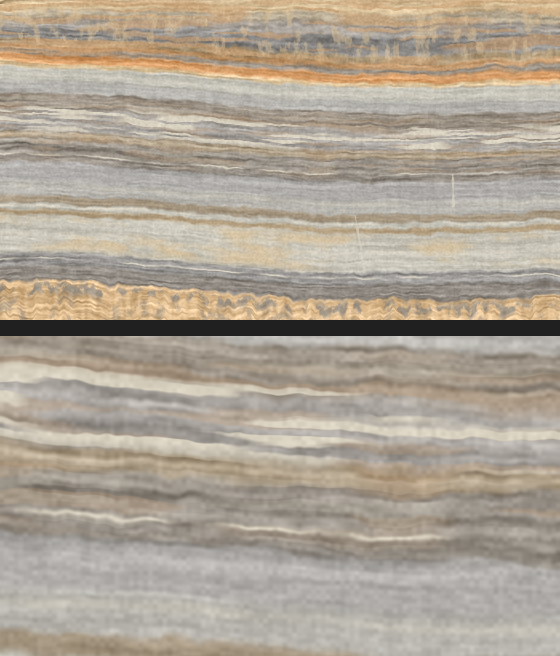
Top: the whole. Bottom: its middle third, enlarged.
Give the GLSL for this texture, as a WebGL 1 fragment shader.

```glsl
precision highp float;
uniform vec2 u_resolution;

const vec3 SLATE = vec3(0.53, 0.52, 0.51);
const vec3 TAUPE = vec3(0.60, 0.56, 0.51);
const vec3 LAVENDER = vec3(0.69, 0.68, 0.67);
const vec3 PEARL = vec3(0.76, 0.75, 0.71);
const vec3 CREAM = vec3(0.86, 0.83, 0.76);
const vec3 HONEY = vec3(0.86, 0.76, 0.60);
const vec3 TAN = vec3(0.69, 0.61, 0.49);
const vec3 ORANGE = vec3(0.85, 0.62, 0.41);

float hash(vec2 p) {
  vec3 q = fract(vec3(p.xyx) * 0.1031);
  q += dot(q, q.yzx + 33.33);
  return fract((q.x + q.y) * q.z);
}

float noise(vec2 p) {
  vec2 i = floor(p), f = fract(p);
  f = f * f * (3.0 - 2.0 * f);
  return mix(mix(hash(i), hash(i + vec2(1, 0)), f.x),
             mix(hash(i + vec2(0, 1)), hash(i + vec2(1, 1)), f.x), f.y);
}

float fbm(vec2 p) {
  float sum = 0.0, amp = 0.5;
  for (int i = 0; i < 4; i++) {
    sum += amp * noise(p);
    p = p * 2.1 + 17.3;
    amp *= 0.5;
  }
  return sum;
}

// Noise centred on zero with the given size
float wave(vec2 p, float size) {
  return size * (noise(p) - 0.5);
}

// Soft window between two depths
float zone(float t, float top, float bottom, float soft) {
  return smoothstep(top - soft, top + soft, t) * (1.0 - smoothstep(bottom - soft, bottom + soft, t));
}

// Everything below the given depth takes the new colour
vec3 layer(vec3 c, float t, float top, vec3 tint) {
  return mix(c, tint, smoothstep(top - 0.006, top + 0.006, t));
}

// Thin mineral seam that fades in and out along its length
float seam(float t, float x, float depth, float width) {
  float d = (t - depth) / width;
  return exp(-d * d) * smoothstep(0.1, 0.7, noise(vec2(x * 14.0, depth * 91.0)));
}

float crack(vec2 p, vec2 a, vec2 b, float width) {
  vec2 ab = b - a;
  float h = clamp(dot(p - a, ab) / dot(ab, ab), 0.0, 1.0);
  float d = length(p - a - ab * h) + wave(p * 60.0, 0.004);
  return 1.0 - smoothstep(width * 0.4, width * 1.6, abs(d));
}

// Depth from the top, with the sag and ripple of the beds
float bedDepth(vec2 p, float u) {
  float d = 1.0 - p.y;
  float sag = 0.066 * smoothstep(0.03, 0.68, u) - 0.012 * smoothstep(0.7, 1.0, u);
  float t = d - sag * smoothstep(0.0, 0.25, d);
  t += wave(vec2(p.x * 4.0, d * 6.0), 0.012) + wave(vec2(p.x * 13.0, d * 16.0), 0.009);
  t += wave(vec2(p.x * 38.0, d * 34.0), 0.005) + wave(vec2(p.x * 95.0, d * 60.0), 0.0025);
  float teeth = noise(vec2(p.x * 26.0, 3.0)) + 0.6 * noise(vec2(p.x * 70.0, 8.0));
  return t + 0.025 * (teeth - 0.8) * smoothstep(0.84, 0.91, t);
}

vec3 beds(float t) {
  vec3 c = mix(HONEY, TAN, 0.3);
  c = layer(c, t, 0.035, mix(PEARL, TAN, 0.6));
  c = layer(c, t, 0.060, mix(LAVENDER, TAUPE, 0.5));
  c = layer(c, t, 0.085, SLATE);
  c = layer(c, t, 0.125, TAN);
  c = layer(c, t, 0.142, mix(ORANGE, TAN, 0.4));
  c = layer(c, t, 0.155, TAUPE);
  c = layer(c, t, 0.170, ORANGE);
  c = layer(c, t, 0.196, HONEY);
  c = layer(c, t, 0.210, PEARL);
  c = layer(c, t, 0.255, mix(PEARL, LAVENDER, 0.6));
  c = layer(c, t, 0.292, TAUPE);
  c = layer(c, t, 0.345, mix(LAVENDER, TAUPE, 0.3));
  c = layer(c, t, 0.412, mix(TAN, TAUPE, 0.4));
  c = layer(c, t, 0.435, mix(SLATE, TAUPE, 0.6));
  c = layer(c, t, 0.505, LAVENDER);
  c = layer(c, t, 0.560, mix(LAVENDER, PEARL, 0.5));
  c = layer(c, t, 0.608, mix(TAN, TAUPE, 0.5));
  c = layer(c, t, 0.632, PEARL);
  c = layer(c, t, 0.650, TAN);
  c = layer(c, t, 0.667, mix(PEARL, CREAM, 0.25));
  c = layer(c, t, 0.785, mix(LAVENDER, SLATE, 0.6));
  c = layer(c, t, 0.825, mix(SLATE, TAUPE, 0.5));
  return layer(c, t, 0.875, mix(HONEY, ORANGE, 0.25));
}

void main() {
  vec2 p = gl_FragCoord.xy / u_resolution.y;
  float x = p.x, t = bedDepth(p, gl_FragCoord.x / u_resolution.x);
  vec3 c = beds(t + wave(vec2(x * 30.0, t * 120.0), 0.007));

  // Broad, fine and broken strata, calmer in the pale beds
  float calm = max(zone(t, 0.21, 0.285, 0.01), zone(t, 0.51, 0.78, 0.02));
  float strata = wave(vec2(x * 1.5, t * 75.0), 0.09) + wave(vec2(x * 4.0, t * 170.0), 0.17);
  c += (strata + wave(vec2(x * 40.0, t * 190.0), 0.13)) * mix(1.0, 0.5, calm);

  // Rusty veins and bright filaments
  float rust = smoothstep(0.5, 0.75, noise(vec2(x * 7.0, t * 110.0)));
  float rusty = max(zone(t, 0.0, 0.18, 0.02), 0.4 * zone(t, 0.31, 0.49, 0.03));
  c = mix(c, mix(ORANGE, TAN, 0.4), 0.6 * rust * rusty);
  float thread = smoothstep(0.45, 0.75, noise(vec2(x * 9.0, t * 150.0 + 9.0)));
  c = mix(c, CREAM, thread * (0.75 * zone(t, 0.335, 0.41, 0.012) + 0.22 * zone(t, 0.3, 0.5, 0.02)));

  // Mottled crystal clusters near the top and bottom
  float clots = fbm(vec2(x * 42.0, t * 34.0));
  c = mix(c, HONEY, 0.5 * smoothstep(0.48, 0.66, clots) * zone(t, 0.01, 0.14, 0.02));
  c = mix(c, SLATE, 0.7 * smoothstep(0.4, 0.6, clots) * zone(t, 0.885, 0.92, 0.012));
  c = mix(c, TAUPE, 0.5 * smoothstep(0.48, 0.66, clots) * smoothstep(0.91, 0.95, t));
  float patches = smoothstep(0.42, 0.66, fbm(vec2(x * 5.0, t * 18.0)));
  c = mix(c, HONEY, 0.7 * patches * zone(t, 0.675, 0.775, 0.015));

  // Pale seams and fractures
  float seams = seam(t, x, 0.482, 0.003) + seam(t, x, 0.639, 0.004)
              + seam(t, x, 0.803, 0.003) + 0.5 * seam(t, x, 0.577, 0.006)
              + 0.5 * seam(t, x, 0.235, 0.006) + 0.5 * seam(t, x, 0.725, 0.007);
  c = mix(c, CREAM + 0.03, min(seams, 1.0) * 0.85);
  float cracks = 0.6 * crack(p, vec2(1.11, 0.325), vec2(1.14, 0.15), 0.003)
               + 0.7 * crack(p, vec2(1.415, 0.455), vec2(1.417, 0.355), 0.003);
  c = mix(c, CREAM, cracks);

  // Upright crystal fibres and stone grain
  float fibre = wave(vec2(x * 85.0, t * 14.0), mix(0.035, 0.13, smoothstep(0.86, 0.92, t)));
  c += fibre + wave(p * 200.0, 0.07);
  gl_FragColor = vec4(clamp(c, 0.0, 1.0), 1.0);
}
```
